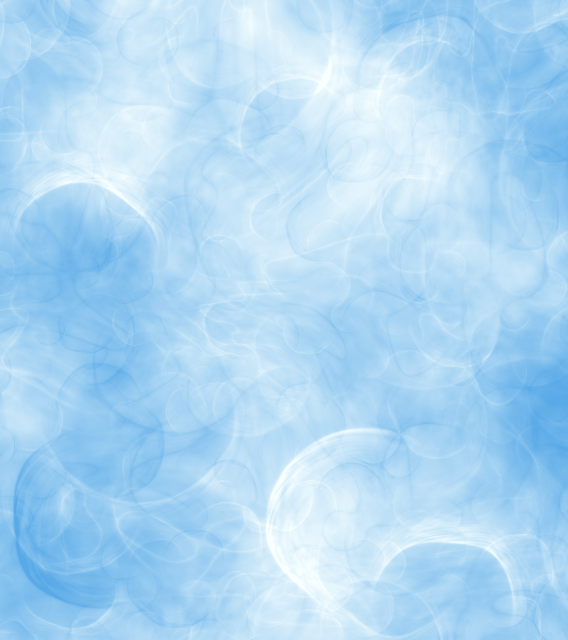
A WebGL 1 fragment shader for this background:

```glsl
precision highp float;
// Pale blue mist with curling veils. Warped noise over a few broad glows gives
// the clouds; one-sided fibrous arcs, scattered in jittered cells at several
// scales, give the curls; ridged noise adds the thin threads.
uniform vec2 u_resolution;

const vec3 DEEP_BLUE = vec3(0.44, 0.715, 0.92);
const vec3 PALE_BLUE = vec3(0.83, 0.925, 0.98);
const float BASE_TONE = 0.53;
const float CLOUD_CONTRAST = 1.35;
const float CLOUD_SCALE = 5.0;
const float GLOW_STRENGTH = 1.2;
const float WARP = 0.16;
const float CURL_STRENGTH = 0.33;
const float MAIN_CURL_STRENGTH = 0.62;
const float THREAD_STRENGTH = 0.20;
const float GRAIN_STRENGTH = 0.36;
const float LARGEST_CELL = 0.27;

float hash(vec2 p) {
  vec3 v = fract(p.xyx * vec3(0.1031, 0.1030, 0.0973));
  v += dot(v, v.yzx + 33.33);
  return fract((v.x + v.y) * v.z);
}

float noise(vec2 p) {
  vec2 i = floor(p), f = fract(p);
  f = f * f * (3.0 - 2.0 * f);
  return mix(mix(hash(i), hash(i + vec2(1.0, 0.0)), f.x),
             mix(hash(i + vec2(0.0, 1.0)), hash(i + 1.0), f.x), f.y);
}

float fbm(vec2 p) {
  float sum = 0.0, amp = 0.5;
  for (int i = 0; i < 5; i++) {
    sum += amp * noise(p);
    p = mat2(1.6, 1.2, -1.2, 1.6) * p + 7.3;
    amp *= 0.5;
  }
  return sum / 0.97;
}

float glow(vec2 p, vec2 center, float radius) {
  vec2 q = (p - center) / radius;
  return exp(-dot(q, q));
}

// Arc facing "angle"; its veil fades inward (side 1) or outward (side -1).
float curl(vec2 p, vec2 center, float radius, float angle, float side, float seed) {
  vec2 q = (p - center) / radius;
  float reach = 1.0 - smoothstep(1.2, 1.6, length(q));
  if (reach <= 0.0) return 0.0;
  q += 0.16 * (noise(q * 1.3 + seed) - 0.5);
  float len = length(q);
  vec2 dir = vec2(cos(angle), sin(angle));
  float facing = smoothstep(-0.35, 0.95, dot(q, dir) / max(len, 0.001));
  float d = (len - 1.0) * side;
  float along = dot(q, vec2(-dir.y, dir.x));
  float strands = 0.6 * noise(vec2(d * 18.0 + along * 4.0, along * 2.0) + seed)
                + 0.5 * noise(vec2(d * 45.0 - along * 9.0, along * 3.0) + seed);
  float veil = exp(4.0 * min(d, 0.0)) * (1.0 - smoothstep(-0.02, 0.03, d));
  float rim = exp(-abs(d) * 45.0);
  return reach * facing * (veil * (0.05 + 1.3 * strands) + 0.5 * rim);
}

// Light and dark curls, one per jittered cell.
float curlLayer(vec2 p, float cell, float seed) {
  vec2 id = floor(p / cell);
  float sum = 0.0;
  for (int y = -1; y <= 1; y++) {
    for (int x = -1; x <= 1; x++) {
      vec2 k = id + vec2(float(x), float(y)) + seed;
      vec2 jitter = 0.2 + 0.6 * vec2(hash(k + 11.0), hash(k + 23.0));
      float radius = cell * mix(0.3, 0.7, hash(k + 37.0));
      float side = hash(k + 41.0) < 0.65 ? 1.0 : -1.0;
      float tone = hash(k + 53.0) < 0.55 ? 1.0 : -0.85;
      float angle = 6.2832 * hash(k + 67.0);
      float strength = tone * mix(0.3, 1.0, hash(k + 71.0));
      sum += strength * curl(p, (k - seed + jitter) * cell, radius, angle, side, 90.0 * hash(k + 83.0));
    }
  }
  return sum;
}

float thread(vec2 p) {
  return pow(1.0 - abs(2.0 * noise(p) - 1.0), 18.0);
}

void main() {
  vec2 p = gl_FragCoord.xy / u_resolution.y;
  vec2 warp = vec2(fbm(p * 4.0 + 3.0), fbm(p * 4.0 + 31.0)) - 0.5;
  vec2 w = p + WARP * warp;

  // Broad light and shade
  float light = 0.36 * glow(w, vec2(0.20, 0.77), 0.15) + 0.38 * glow(w, vec2(0.52, 0.90), 0.22)
              + 0.25 * glow(w, vec2(0.66, 0.72), 0.18) + 0.45 * glow(w, vec2(0.50, 0.15), 0.13);
  float shade = 0.50 * glow(w, vec2(0.93, 0.72), 0.17) + 0.55 * glow(w, vec2(0.92, 0.32), 0.14)
              + 0.45 * glow(w, vec2(0.10, 0.14), 0.16) + 0.30 * glow(w, vec2(0.06, 0.56), 0.12)
              + 0.32 * glow(w, vec2(0.05, 1.00), 0.15) + 0.35 * glow(w, vec2(0.74, 1.00), 0.13);
  float tone = BASE_TONE + GLOW_STRENGTH * (light - shade);
  tone += CLOUD_CONTRAST * (fbm(w * CLOUD_SCALE + 12.0) - 0.5);

  // Main curls, then scattered ones of shrinking size
  float mainCurls = curl(p, vec2(0.57, 0.18), 0.15, 2.7, 1.0, 5.0)
                  + curl(p, vec2(0.69, 0.05), 0.11, 1.3, -1.0, 17.0)
                  + curl(p, vec2(0.13, 0.61), 0.11, 1.4, -1.0, 29.0)
                  - curl(p, vec2(0.16, 0.20), 0.14, 3.5, 1.0, 43.0);
  tone += MAIN_CURL_STRENGTH * mainCurls;
  vec2 bent = p + 0.15 * WARP * warp;
  float cell = LARGEST_CELL;
  for (int i = 0; i < 4; i++) {
    float n = float(i);
    tone += CURL_STRENGTH * (1.0 - 0.13 * n) * curlLayer(bent + 0.13 * n, cell, 100.0 + 40.0 * n);
    cell *= 0.64;
  }

  // Fine threads in patches, and soft grain
  float patches = smoothstep(0.4, 0.7, fbm(p * 6.0 + 50.0));
  vec2 sway = vec2(noise(p * 5.0 + 61.0), noise(p * 5.0 + 77.0)) - 0.5;
  vec2 flow = p + 0.2 * sway;
  tone += THREAD_STRENGTH * patches * (thread(flow * 11.0) + thread(flow * 19.0 + 9.0));
  tone -= 0.8 * THREAD_STRENGTH * (1.0 - patches) * thread(flow * 14.0 + 40.0);
  tone += GRAIN_STRENGTH * (fbm(flow * 42.0) - 0.5);

  // Ease the extremes so lights and darks stay soft
  float offset = tone - 0.5;
  float eased = 0.5 + 1.02 * offset / (1.0 + 0.18 * abs(offset));
  gl_FragColor = vec4(mix(DEEP_BLUE, PALE_BLUE, clamp(eased, -0.25, 1.38)), 1.0);
}
```
